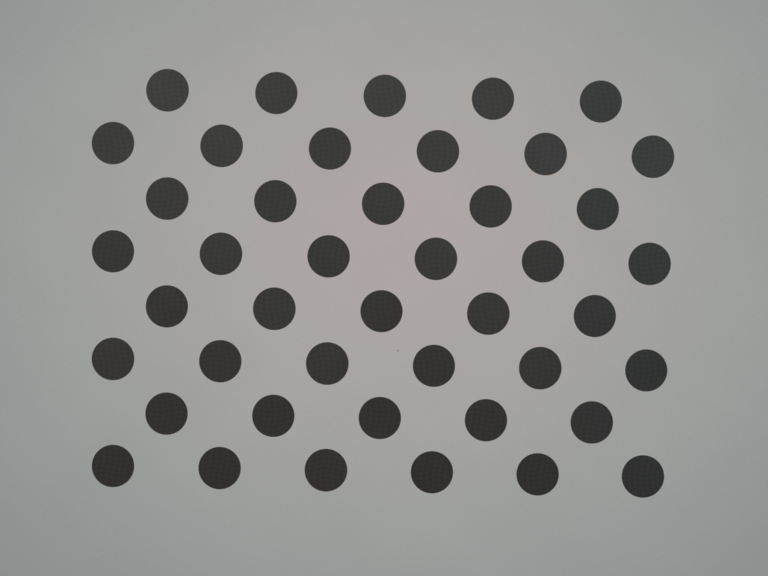
Give the GLSL for this pattern, as a Shadertoy shader.

```glsl
// Staggered grid of dark ink dots on softly lit grey paper, seen slightly askew.
// Eight rows alternate six and five dots; a bent lattice places each disc, and
// layered sines with a small hash add paper mottling and uneven ink.

const int ROWS = 8;
const int DOTS_PER_ROW = 6;               // odd rows hold one fewer
const float DOT_RADIUS = 0.0366;          // lengths are in canvas heights
const float EDGE_SOFTNESS = 0.0017;
const vec2 GRID_ORIGIN = vec2(0.1962, 0.1910);
const vec2 HALF_STEP = vec2(0.0920, 0.0927);
const float ROW_SPREAD = 0.00029;         // columns widen towards the top
const float COLUMN_BULGE = 0.00007;
const float ROW_STRETCH = 0.00012;
const vec2 ROW_TILT = vec2(0.00182, 0.00009); // drop per column, growth per row

const vec3 PAPER = vec3(0.662, 0.661, 0.655);
const vec3 WARM_TINT = vec3(0.018, -0.008, -0.010);
const vec3 COOL_TINT = vec3(-0.012, 0.003, 0.001);
const vec3 INK_LOW = vec3(0.183, 0.177, 0.174);
const vec3 INK_HIGH = vec3(0.252, 0.254, 0.250);
const vec2 LIGHT_CENTRE = vec2(0.69, 0.60);
const float LIGHT_FALLOFF = 0.105;
const vec2 SPECK = vec2(0.691, 0.391);
const float SPECK_RADIUS = 0.0016;

float hash(vec2 p) {
    p = fract(p * vec2(0.1031, 0.1137));
    p += dot(p, p.yx + 33.33);
    return fract((p.x + p.y) * p.x * 17.0);
}

// Broad, soft unevenness in roughly -1..1
float mottling(vec2 p) {
    return 0.5 * sin(p.x * 17.0 + 2.0 * sin(p.y * 11.0))
         + 0.3 * sin(p.y * 31.0 + 1.5 * sin(p.x * 23.0))
         + 0.2 * sin((p.x + p.y) * 53.0 + sin(p.y * 41.0));
}

// Fine crossed streaks left by printing
float weave(vec2 p) {
    return 0.5 * sin(p.x * 610.0 + 2.0 * sin(p.y * 83.0))
         + 0.5 * sin(p.y * 740.0 + 2.0 * sin(p.x * 97.0));
}

vec2 latticePoint(float column, float row) {
    float x = column * (HALF_STEP.x + ROW_SPREAD * row)
            + COLUMN_BULGE * column * (10.0 - column);
    float y = row * (HALF_STEP.y + ROW_STRETCH * row)
            - column * (ROW_TILT.x + ROW_TILT.y * row);
    return GRID_ORIGIN + vec2(x, y);
}

float disc(vec2 p, vec2 centre, float radius, float soft) {
    return 1.0 - smoothstep(-soft, soft, length(p - centre) - radius);
}

vec3 paperColour(vec2 p) {
    vec2 fromLight = (p - LIGHT_CENTRE) * vec2(1.0, 1.2);
    float fall = dot(fromLight, fromLight);
    vec3 tint = mix(COOL_TINT, WARM_TINT, exp(-5.0 * fall));
    return PAPER + tint - LIGHT_FALLOFF * fall + 0.004 * mottling(p);
}

void mainImage(out vec4 fragColor, in vec2 fragCoord) {
    vec2 p = fragCoord / iResolution.y;
    float soft = max(EDGE_SOFTNESS, 0.75 / iResolution.y);

    // Dots: coverage and the tone of the nearest print
    float coverage = 0.0;
    float tone = 0.0;
    for (int r = 0; r < ROWS; r++) {
        int shift = r % 2;
        for (int i = 0; i < DOTS_PER_ROW - shift; i++) {
            float column = float(2 * i + shift);
            float row = float(r);
            float variation = hash(vec2(column, row) + 7.3) - 0.5;
            vec2 centre = latticePoint(column, row);
            float dotMask = disc(p, centre, DOT_RADIUS + 0.0005 * variation, soft);
            coverage = max(coverage, dotMask);
            tone += dotMask * variation;
        }
    }

    // Ink lightens upwards and carries a faint weave
    vec3 ink = mix(INK_LOW, INK_HIGH, clamp(p.y, 0.0, 1.0));
    ink += vec3(-0.008, 0.002, 0.002) * smoothstep(0.8, 1.2, p.x);
    ink += 0.012 * tone + 0.009 * weave(p) + 0.004 * mottling(p * 2.0);

    // Paper with fine grain and one small speck
    vec3 colour = paperColour(p);
    colour += 0.006 * (hash(floor(p * 384.0)) - 0.5);
    colour -= 0.13 * disc(p, SPECK, SPECK_RADIUS, soft);

    fragColor = vec4(mix(colour, ink, coverage), 1.0);
}
```
